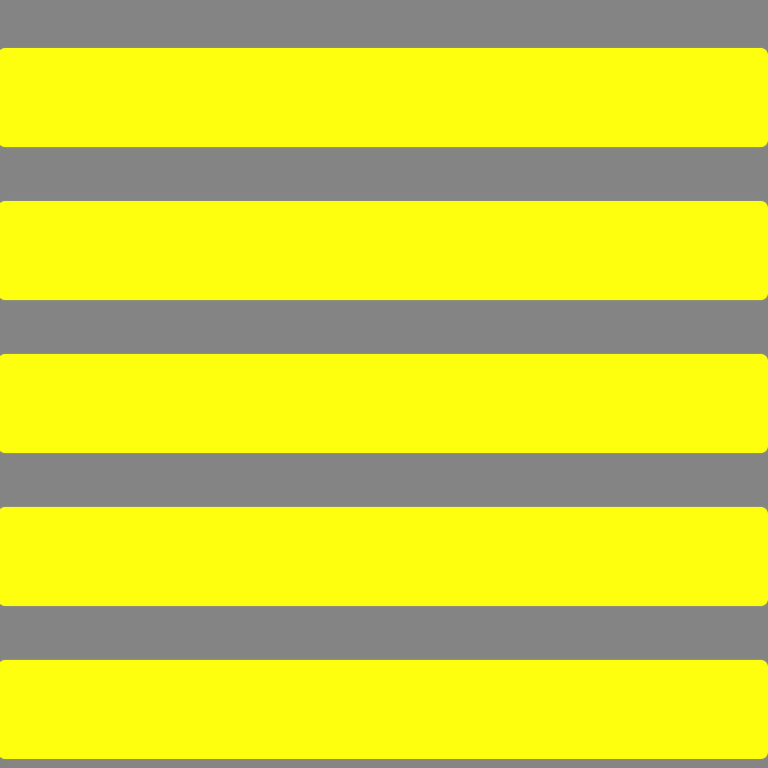
Give the GLSL for this pattern, as a Shadertoy shader.

```glsl
#define BAR_PERIOD 0.1992
#define BAR_CENTER vec2(0.4987, 0.0762)
#define BAR_HALF_SIZE vec2(0.5013, 0.0645)
#define CORNER_RADIUS 0.0095
#define RIM_WIDTH 0.0018
#define BAR_COLOR vec3(0.995, 0.995, 0.06)
#define GAP_COLOR vec3(0.518)
#define RIM_COLOR vec3(0.54, 0.54, 0.49)

float roundedBox(vec2 p, vec2 halfSize, float radius) {
    vec2 q = abs(p) - halfSize + radius;
    return length(max(q, 0.0)) + min(max(q.x, q.y), 0.0) - radius;
}

// Antialiased coverage of the region where dist is negative
float coverage(float dist, float pixel) {
    return clamp(0.5 - dist / pixel, 0.0, 1.0);
}

void mainImage(out vec4 fragColor, in vec2 fragCoord) {
    float pixel = 1.0 / iResolution.y;
    vec2 p = fragCoord * pixel - BAR_CENTER;

    // Repeat vertically, with each bar centred in its cell
    p.y = (fract(p.y / BAR_PERIOD + 0.5) - 0.5) * BAR_PERIOD;
    float dist = roundedBox(p, BAR_HALF_SIZE, CORNER_RADIUS);

    // Faintly tinted rim under the solid bar
    vec3 color = mix(GAP_COLOR, RIM_COLOR, coverage(dist - RIM_WIDTH, pixel));
    color = mix(color, BAR_COLOR, coverage(dist, pixel));
    fragColor = vec4(color, 1.0);
}
```
